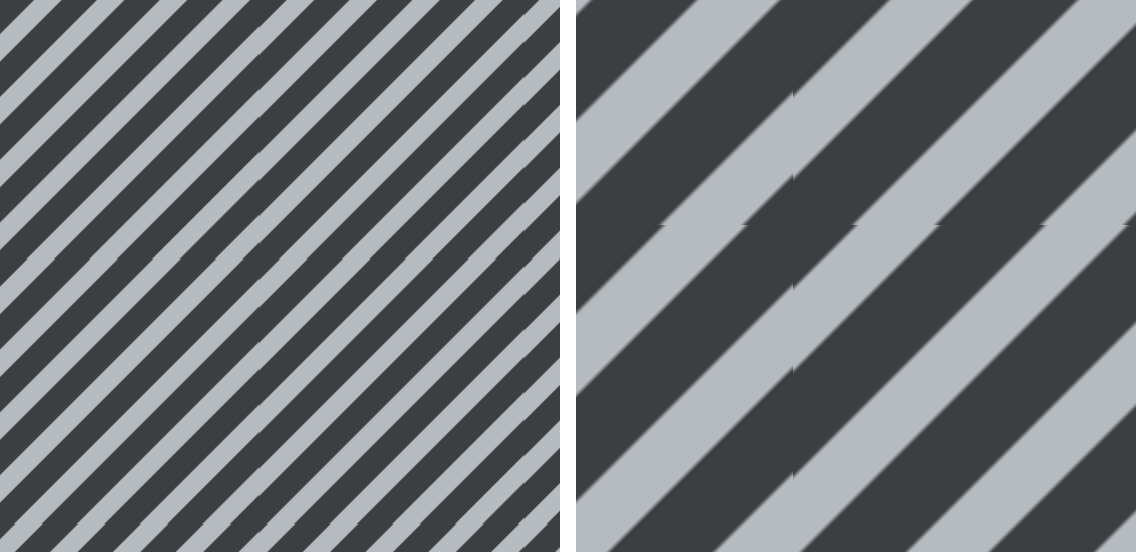
Left, the full canvas; right, a detail of the centre.
A Shadertoy shader for this pattern:

```glsl
// Pale diagonal stripes on charcoal, with faint steps along a coarse grid of seams.

const vec3 CHARCOAL = vec3(0.238, 0.242, 0.260);
const vec3 PALE_GREY = vec3(0.712, 0.733, 0.750);

const float STRIPES_ACROSS = 8.87;  // repeats along the top edge
const float FIRST_CENTRE = 0.741;   // first stripe centre, in repeats
const float PALE_SHARE = 0.438;     // pale part of one repeat
const float EDGE_SOFTNESS = 0.0018; // half-width of an edge, in canvas widths
const float SEAM_SPACING = 0.473;   // in canvas widths
const float SEAM_START = -0.0105;
const float SEAM_STEP = 0.0024;     // jump of the stripes at a seam

// Slow drift that snaps back at every seam
vec2 seamDrift(vec2 p, float start, float spacing, float stepSize) {
    return stepSize * (fract((p - start) / spacing) - 0.5);
}

// Signed distance to a 45-degree stripe, negative inside
float stripeDistance(vec2 p, float period, float centre, float share) {
    float phase = (p.x + p.y) / period - centre;
    float fromCentre = abs(fract(phase + 0.5) - 0.5);
    return (fromCentre - 0.5 * share) * period * inversesqrt(2.0);
}

float softFill(float dist, float softness) {
    return 1.0 - smoothstep(-softness, softness, dist);
}

void mainImage(out vec4 fragColor, in vec2 fragCoord) {
    // Canvas widths, measured from the top left corner
    vec2 p = vec2(fragCoord.x, iResolution.y - fragCoord.y) / iResolution.x;
    p += seamDrift(p, SEAM_START, SEAM_SPACING, SEAM_STEP);

    float dist = stripeDistance(p, 1.0 / STRIPES_ACROSS, FIRST_CENTRE, PALE_SHARE);
    float softness = max(EDGE_SOFTNESS, 0.75 / iResolution.x);

    fragColor = vec4(mix(CHARCOAL, PALE_GREY, softFill(dist, softness)), 1.0);
}
```
